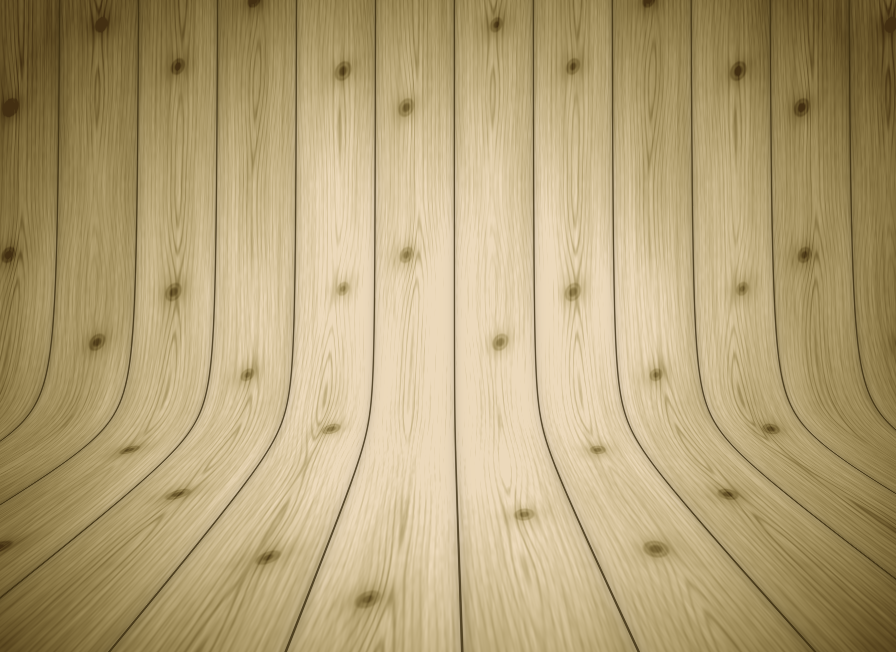
A Shadertoy shader for this texture:

```glsl
// Pale wooden boards run down a wall and curve forward into a floor under a soft vignette.

// Knot heights for each of the five repeating boards; -1 leaves a slot empty.
const vec4 knotHeights[5] = vec4[5](
    vec4(0.962, 0.475, 0.211, -1.0),
    vec4(0.898, 0.552, 0.310, 0.158),
    vec4(1.000, 0.425, 0.242, -1.0),
    vec4(0.891, 0.557, 0.342, 0.145),
    vec4(0.835, 0.609, 0.081, -1.0));

// Sideways shift of the knots, in board widths.
const float knotShift[5] = float[5](0.05, 0.0, -0.03, 0.11, -0.09);

float hash(vec2 p) {
    vec3 q = fract(p.xyx * 0.1031);
    q += dot(q, q.yzx + 33.33);
    return fract((q.x + q.y) * q.z);
}

float noise(vec2 p) {
    vec2 cell = floor(p), f = fract(p);
    f = f * f * (3.0 - 2.0 * f);
    return mix(mix(hash(cell), hash(cell + vec2(1, 0)), f.x),
               mix(hash(cell + vec2(0, 1)), hash(cell + vec2(1, 1)), f.x), f.y);
}

// Height descended past the bend, with a rounded start.
float floorDrop(float y) {
    float d = 0.344 - y;
    return 0.5 * (d + sqrt(d * d + 0.0042));
}

// Perspective magnification: one on the wall, growing across the floor.
float boardScale(float y) {
    return 1.0 + 3.6 * floorDrop(y);
}

// Distance travelled along a board, down the wall and then over the floor.
float alongBoard(float y) {
    return 0.344 - y - floorDrop(y) + 0.9 * (1.0 - 1.0 / boardScale(y));
}

void mainImage(out vec4 fragColor, in vec2 fragCoord) {
    vec2 p = fragCoord / iResolution.y;
    float pixel = 1.0 / iResolution.y;
    float centerX = 0.5 * iResolution.x / iResolution.y;

    // Board coordinates
    float scale = boardScale(p.y);
    float along = alongBoard(p.y);
    float across = ((p.x - centerX) / scale + 0.5923) / 0.1204;
    float board = floor(across);
    float u = across - board - 0.5;
    int kind = int(mod(board + 0.5, 5.0));
    float seed = float(kind) * 17.0;

    // Knots: dark heart, ring and smudge; the swell bends nearby grain
    float swell = 0.0, knotDark = 0.0;
    for (int i = 0; i < 4; i++) {
        float height = knotHeights[kind][i];
        float jitter = 0.04 * (hash(vec2(seed, float(i))) - 0.5);
        vec2 d = vec2(u - knotShift[kind] - jitter, (along - alongBoard(height)) / 0.1204);
        d.y += 0.3 * d.x;
        float r = length(d * vec2(1.0, 0.85));
        float size = 0.06 + 0.03 * hash(vec2(float(i) + 5.0, seed));
        float ring = smoothstep(0.03, 0.0, abs(r - size));
        knotDark += 0.42 * smoothstep(size, size * 0.3, r) + 0.20 * ring
                  + 0.20 * exp(-dot(d, d) * vec2(30.0, 12.0).x);
        swell += exp(-d.x * d.x * 40.0 - d.y * d.y * 2.5);
    }

    // Growth rings: narrow nested flames in the middle, straight lines at the sides
    float g = u - 0.12 * (noise(vec2(along * 3.0, seed + 3.0)) - 0.5);
    float rings = 21.0 * sqrt(g * g + 0.001) + 3.6 * noise(vec2(along * 5.5, seed + 9.0))
                + 0.25 * noise(vec2(u * 6.0 + seed, along * 9.0)) + 1.6 * swell;
    float line = pow(0.5 + 0.5 * cos(6.2832 * rings), 3.0);
    line *= 1.0 - smoothstep(0.35, 0.9, fwidth(rings));
    float flame = exp(-g * g * 65.0) * smoothstep(0.2, 0.65, noise(vec2(along * 6.0, seed + 21.0)));

    // Long fine fibres, short pores and broad stains
    float fibre = noise(vec2(u * 30.0 + seed, along * 4.0)) - 0.5;
    float thread = noise(vec2(u * 62.0 + seed, along * 11.0)) - 0.5;
    float pores = noise(vec2(u * 80.0 + seed, along * 90.0)) - 0.5;
    float stain = noise(vec2(u * 2.5 + seed, along * 5.0)) - 0.5;
    float cloud = noise(p * 4.0 + 7.0) - 0.5;

    // Light pool and wood tone
    vec2 q = (p - vec2(centerX, 0.44)) / vec2(0.72, 0.62);
    float light = max(1.09 - 0.74 * dot(q, q), 0.07);
    light += 0.05 * (hash(vec2(seed, 41.0)) - 0.5) + 0.12 * stain + 0.08 * cloud;
    light += 0.07 * fibre + 0.11 * thread + 0.07 * pores;
    light -= line * mix(0.07, 0.23, flame) + knotDark;
    light = clamp(light, -0.15, 1.04);
    vec3 color = vec3(0.345, 0.270, 0.12) + light * vec3(0.56, 0.56, 0.36 + 0.22 * light);

    // Thin seams with a faint shadow beside them
    float edge = (0.5 - abs(u)) * 0.1204 * scale;
    float halfWidth = 0.0008 * scale;
    float seam = 1.0 - smoothstep(halfWidth - 0.5 * pixel, halfWidth + 0.8 * pixel, edge);
    color *= 1.0 - 0.13 * exp(-edge / (0.005 * scale));
    color = mix(color, vec3(0.22, 0.165, 0.05), 0.78 * seam);

    fragColor = vec4(clamp(color, 0.0, 1.0), 1.0);
}
```
